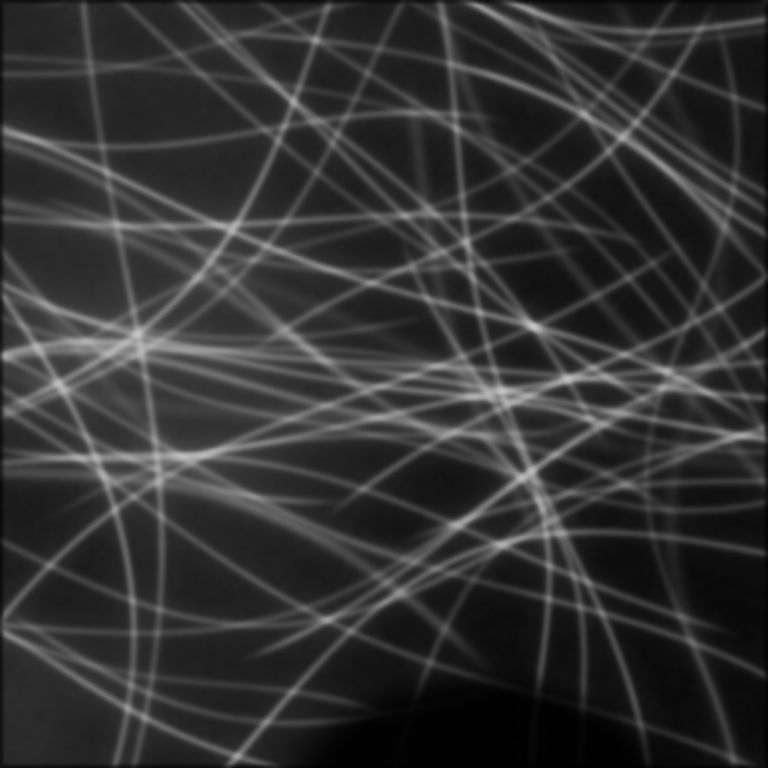
Give the GLSL for this pattern, as a WebGL 1 fragment shader.

```glsl
precision highp float;
uniform vec2 u_resolution;

float hash(float n) {
  n = fract(n * 0.1031);
  n *= n + 33.33;
  return fract(n * (n + n));
}

float hash2(vec2 p) {
  vec3 q = fract(p.xyx * 0.1031);
  q += dot(q, q.yzx + 33.33);
  return fract((q.x + q.y) * q.z);
}

float noise(vec2 p) {
  vec2 i = floor(p), f = fract(p);
  f = f * f * (3.0 - 2.0 * f);
  return mix(mix(hash2(i), hash2(i + vec2(1.0, 0.0)), f.x),
             mix(hash2(i + vec2(0.0, 1.0)), hash2(i + 1.0), f.x), f.y);
}

float fbm(vec2 p) {
  float sum = 0.0, gain = 0.5;
  for (int i = 0; i < 4; i++) {
    sum += gain * noise(p);
    p = p * 2.03 + 17.1;
    gain *= 0.5;
  }
  return sum;
}

float gauss(float x) { return exp(-x * x); }

// Mostly shallow directions, with some rising and some steep strands
float strandAngle(float kind, float spread) {
  if (kind < 0.52) return -0.22 + 0.8 * (spread - 0.5);
  if (kind < 0.8) return 0.5 + 0.5 * (spread - 0.5);
  return -1.3 + 0.5 * (spread - 0.5);
}

// Light from one bent strand; neighbours share a loose bundle
float strand(vec2 p, float id) {
  float group = floor(id / 2.0);
  float bundle = group * 13.0 + 5.0;
  float own = id * 11.0 + 701.0;

  // Evenly scattered pivots, kept above the bottom edge
  vec2 pivot = fract(group * vec2(0.7549, 0.5698) + vec2(0.3, 0.45));
  pivot.y = 0.13 + 0.87 * pivot.y;
  pivot += 0.16 * (vec2(hash(own), hash(own + 1.0)) - 0.5);
  float angle = strandAngle(hash(bundle + 3.0), hash(bundle + 4.0));
  angle += 0.45 * (hash(own + 2.0) - 0.5);

  vec2 along = vec2(cos(angle), sin(angle));
  vec2 d = p - pivot;
  float u = dot(d, along);
  float v = dot(d, vec2(-along.y, along.x));

  float bend = 0.9 * (hash(bundle + 5.0) - 0.5) + 0.5 * (hash(own + 3.0) - 0.5);
  float wave = 0.02 + 0.04 * hash(bundle + 6.0);
  float freq = 4.5 + 3.5 * hash(bundle + 7.0);
  float phase = 6.283 * hash(bundle + 8.0);
  float curve = bend * u * u + wave * (sin(freq * u + phase) - sin(phase));
  float slope = 2.0 * bend * u + wave * freq * cos(freq * u + phase);
  float dist = (v - curve) / sqrt(1.0 + slope * slope);

  // Some strands lie out of focus: wider and fainter
  float blur = smoothstep(0.7, 1.0, hash(own + 4.0));
  float width = mix(0.0055, 0.0105, blur);
  float power = mix(0.09 + 0.15 * hash(own + 5.0), 0.05, blur);
  power *= 0.75 + 0.5 * noise(vec2(u * 7.0, own));

  float reach = 0.28 + 0.7 * hash(own + 6.0);
  float ends = 1.0 - smoothstep(reach - 0.1, reach, abs(u));
  return ends * power * (gauss(dist / width) + 0.12 * gauss(dist / 0.024));
}

void main() {
  vec2 p = gl_FragCoord.xy / u_resolution;

  // Diffuse haze, strongest to the left of centre
  float cloud = fbm(p * 3.5 + 4.0);
  float haze = 0.042 + 0.065 * (1.0 - smoothstep(0.15, 0.9, p.x));
  haze += 0.025 * smoothstep(0.1, 0.7, p.y);
  haze += 0.06 * gauss(length((p - vec2(0.24, 0.52)) / vec2(0.22, 0.2)));
  haze += 0.06 * gauss(length((p - vec2(0.0, 0.08)) / vec2(0.14, 0.2)));
  haze *= 0.6 + 0.8 * cloud;

  float light = haze;
  for (int i = 0; i < 64; i++) light += strand(p, float(i));

  // Fine mottling
  light += 0.012 * (noise(p * 75.0) - 0.5) + 0.008 * (noise(p * 150.0) - 0.5);

  // Dark void along the bottom
  vec2 voidPos = (p - vec2(0.63, 0.0)) / vec2(0.25, 0.11);
  float voidEdge = length(voidPos) + 0.5 * (cloud - 0.5);
  light *= mix(0.1, 1.0, smoothstep(0.7, 1.15, voidEdge));

  // Thin dim rim and soft shoulder on the brightest crossings
  vec2 rim = min(p, 1.0 - p);
  light *= 0.4 + 0.6 * smoothstep(0.0, 0.008, min(rim.x, rim.y));
  light = max(light, 0.0);
  light = light < 0.5 ? light : 0.5 + 0.4 * (1.0 - exp((0.5 - light) / 0.4));

  gl_FragColor = vec4(vec3(light), 1.0);
}
```
